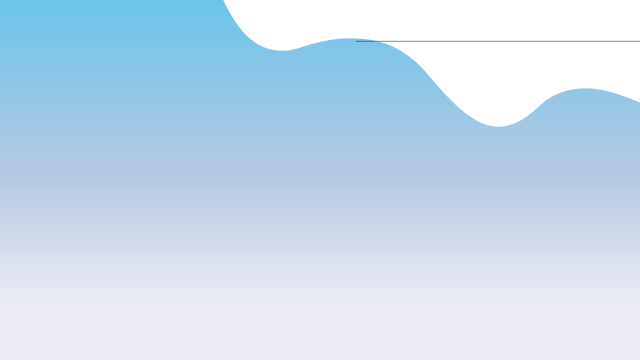
This background is drawn by a Shadertoy shader. Its source:

```glsl
#define SKY_TOP vec3(0.418, 0.770, 0.920)
#define SKY_MID vec3(0.712, 0.790, 0.888)
#define SKY_LOW vec3(0.918, 0.920, 0.957)
#define MID_DEPTH 0.485
#define LOW_DEPTH 0.830
#define LINE_INK vec3(0.08, 0.12, 0.14)
#define LINE_OPACITY 0.62
#define LINE_START 0.988
#define LINE_DEPTH 0.1146
#define LINE_HALF_WIDTH 0.00116

// Wave knots: x, depth below the top, slope (all in canvas heights)
const int KNOTS = 9;
const vec3 wave[KNOTS] = vec3[KNOTS](
    vec3(0.620, 0.000, 2.10), vec3(0.787, 0.141, 0.00),
    vec3(0.838, 0.131, -0.33), vec3(0.972, 0.1065, 0.00),
    vec3(1.192, 0.211, 1.20), vec3(1.384, 0.352, 0.00),
    vec3(1.493, 0.299, -0.95), vec3(1.627, 0.2455, 0.00),
    vec3(1.778, 0.285, 0.42));

// Smooth cubic between two knots
float hermite(vec3 a, vec3 b, float x) {
    float span = b.x - a.x;
    float t = (x - a.x) / span;
    float s = 1.0 - t;
    return a.y * s * s * (1.0 + 2.0 * t) + b.y * t * t * (3.0 - 2.0 * t)
         + span * t * s * (a.z * s - b.z * t);
}

// Depth of the white wave, continued straight past both ends
float waveDepth(float x) {
    vec3 first = wave[0];
    vec3 last = wave[KNOTS - 1];
    if (x < first.x) return first.y + first.z * (x - first.x);
    if (x > last.x) return last.y + last.z * (x - last.x);
    float depth = 0.0;
    for (int i = 0; i < KNOTS - 1; i++) {
        if (x >= wave[i].x) depth = hermite(wave[i], wave[i + 1], x);
    }
    return depth;
}

// Two linear fades, then a flat pale base
vec3 skyColor(float depth) {
    vec3 upper = mix(SKY_TOP, SKY_MID, clamp(depth / MID_DEPTH, 0.0, 1.0));
    float fade = (depth - MID_DEPTH) / (LOW_DEPTH - MID_DEPTH);
    return mix(upper, SKY_LOW, clamp(fade, 0.0, 1.0));
}

// Share of one pixel covered by a band around zero
float bandCoverage(float d, float halfWidth, float pixel) {
    float top = min(d + 0.5 * pixel, halfWidth);
    float bottom = max(d - 0.5 * pixel, -halfWidth);
    return max(top - bottom, 0.0) / pixel;
}

void mainImage(out vec4 fragColor, in vec2 fragCoord) {
    float pixel = 1.0 / iResolution.y;
    vec2 p = fragCoord * pixel;
    float depth = 1.0 - p.y;
    vec3 color = skyColor(depth);

    // White wave, with its edge distance corrected for slope
    float edge = waveDepth(p.x);
    float slope = (waveDepth(p.x + pixel) - edge) / pixel;
    float dist = (edge - depth) / sqrt(1.0 + slope * slope);
    color = mix(color, vec3(1.0), clamp(dist / pixel + 0.5, 0.0, 1.0));

    // Thin rule running to the right side
    float rule = bandCoverage(depth - LINE_DEPTH, LINE_HALF_WIDTH, pixel);
    rule *= clamp((p.x - LINE_START) / pixel + 0.5, 0.0, 1.0);
    color = mix(color, LINE_INK, rule * LINE_OPACITY);

    fragColor = vec4(color, 1.0);
}
```
